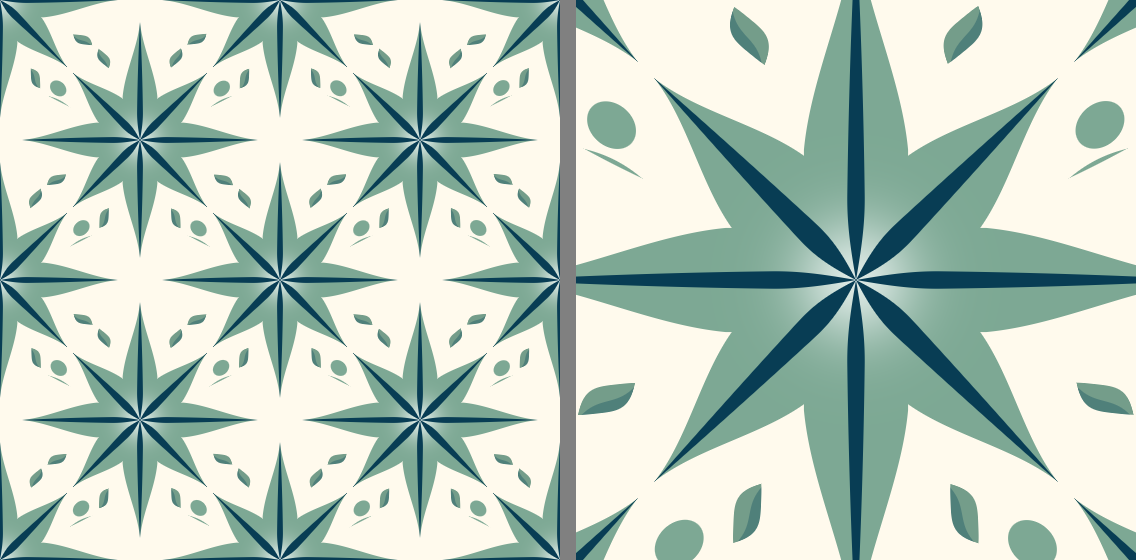
Left: the whole. Right: its middle third, enlarged.
Reproduce this pattern procedurally as a WebGL 1 fragment shader.

```glsl
precision highp float;
// Eight-pointed green stars with navy spines, on a staggered lattice over cream,
// with small leaves, seeds and stems in the gaps between them.
// Rays are folded profiles; each gap is mirrored left to right around its centre.

uniform vec2 u_resolution;

#define REPEATS 2.0          // cells across and down, two stars in each
#define LONG_RAY 0.421       // ray lengths, in cells
#define SHORT_RAY 0.339
#define RAY_HALF_WIDTH 0.062
#define LONG_SPINE 0.0110    // spine half widths
#define SHORT_SPINE 0.0162
#define GLOW_RADIUS 0.072
#define LEAF_JITTER 0.003
#define CREAM vec3(1.00, 0.98, 0.93)
#define SAGE vec3(0.49, 0.66, 0.58)
#define TEAL vec3(0.31, 0.50, 0.48)
#define NAVY vec3(0.03, 0.24, 0.33)

float pixel; // size of one pixel in cells

float cover(float d) {
  return clamp(0.5 - d / pixel, 0.0, 1.0);
}

float hash(vec2 p) {
  return fract(sin(dot(p, vec2(12.99, 78.23))) * 437.58);
}

vec2 turn(vec2 p, float degrees) {
  float a = radians(degrees);
  return vec2(cos(a) * p.x + sin(a) * p.y, cos(a) * p.y - sin(a) * p.x);
}

// Rays take x along and y across; the body has a soft shoulder and a sharp tip.
float rayBody(vec2 p, float len, float shoulder) {
  float t = clamp((len - p.x) / (len - shoulder), 0.0, 1.0);
  float profile = mix(t, smoothstep(0.0, 1.0, t), 0.6);
  return max(p.y - RAY_HALF_WIDTH * profile, p.x - len);
}

float raySpine(vec2 p, float len, float halfWidth, float taper) {
  float t = clamp(p.x / len, 0.0, 1.0);
  float swell = sin(1.5708 * min(t / 0.24, 1.0));
  return max(p.y - halfWidth * swell * (1.0 - pow(t, taper)), p.x - len);
}

vec3 drawStar(vec3 color, vec2 q) {
  vec2 a = abs(q);
  vec2 b = abs(vec2(q.x + q.y, q.x - q.y)) * 0.70711;
  vec2 straight = vec2(max(a.x, a.y), min(a.x, a.y));
  vec2 diagonal = vec2(max(b.x, b.y), min(b.x, b.y));

  float body = min(rayBody(straight, LONG_RAY, 0.155),
                   rayBody(diagonal, SHORT_RAY, 0.14));
  float spine = min(raySpine(straight, LONG_RAY, LONG_SPINE, 2.0),
                    raySpine(diagonal, SHORT_RAY, SHORT_SPINE, 1.3));

  float glow = exp(-dot(q, q) / (GLOW_RADIUS * GLOW_RADIUS));
  vec3 fill = mix(SAGE, vec3(0.90, 0.94, 0.93), 0.9 * glow);
  color = mix(color, fill, cover(body));
  return mix(color, NAVY, cover(spine));
}

// Pointed leaf with a gently curved midrib and one darker half.
vec3 drawLeaf(vec3 color, vec2 p, float degrees, float darkSide) {
  p = turn(p, degrees);
  float t = p.x / 0.039;
  p.y += 0.0035 * sin(3.0 * t);
  float d = abs(p.y) - 0.0165 * (1.0 - t * t);
  float dark = cover(p.y * darkSide + 0.003);
  return mix(color, mix(SAGE * 0.93, TEAL, dark), cover(d));
}

vec3 drawGap(vec3 color, vec2 q, vec2 id) {
  float side = step(0.0, q.x);
  vec2 seed = id + side * 5.3;
  vec2 jitter = vec2(hash(seed), hash(seed + 3.7)) - 0.5;
  vec2 p = vec2(abs(q.x), q.y) + LEAF_JITTER * jitter;

  color = drawLeaf(color, p - vec2(0.203, -0.141), 30.0, 1.0);
  color = drawLeaf(color, p - vec2(0.128, -0.208), 63.0, 1.0);
  color = drawLeaf(color, p - vec2(0.128, 0.221), 116.0, -1.0);

  // Oval seed
  vec2 s = turn(p - vec2(0.209, 0.185), -42.0) / vec2(0.032, 0.025);
  color = mix(color, SAGE, cover((length(s) - 1.0) * 0.027));

  // Thin stem, tapering to both ends
  vec2 stem = turn(p - vec2(0.212, 0.141), -27.0);
  float t = stem.x / 0.038;
  stem.y += 0.002 * t * t;
  return mix(color, SAGE, cover(abs(stem.y) - 0.0026 * (1.0 - t * t)));
}

void main() {
  vec2 cell = REPEATS * gl_FragCoord.xy / u_resolution;
  pixel = REPEATS / min(u_resolution.x, u_resolution.y);
  vec3 color = CREAM;

  // Two interleaved lattices, each for the stars and for the gaps
  for (int i = 0; i < 2; i++) {
    float shift = 0.5 * float(i);
    vec2 gap = cell - vec2(0.5 - shift, shift);
    vec2 id = floor(gap + 0.5);
    color = drawGap(color, gap - id, mod(id, REPEATS) + shift);
    color = drawStar(color, fract(cell - shift + 0.5) - 0.5);
  }
  gl_FragColor = vec4(color, 1.0);
}
```
